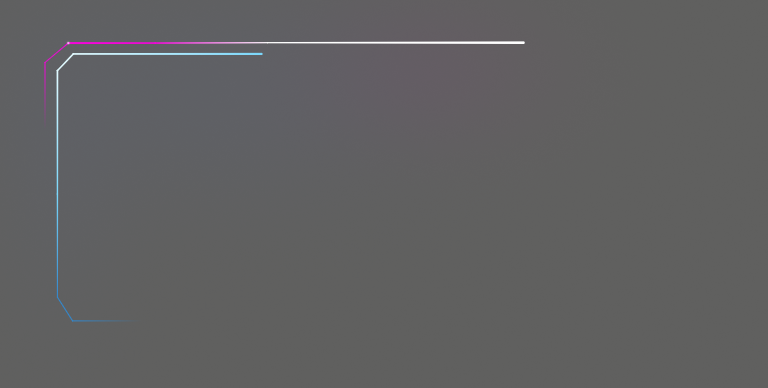
Give the GLSL for this background, as a WebGL 2 fragment shader.

```glsl
#version 300 es
precision highp float;
// Two neon corner brackets on a flat grey field with faint blue and magenta haze.
// Each bracket is a chain of tapered, colour-graded segments, filtered over one
// pixel so that hairlines stay smooth. Lengths are in units of canvas height.

#define BASE_GREY vec3(0.376, 0.376, 0.372)
#define BLUE_HAZE vec3(-0.004, 0.002, 0.024)
#define PINK_HAZE vec3(0.016, -0.012, 0.012)
#define MAGENTA vec3(0.96, 0.02, 0.86)
#define ICE vec3(0.88, 0.98, 1.0)
#define SKY vec3(0.48, 0.84, 0.98)
#define BLUE vec3(0.20, 0.53, 0.80)
#define HAIRLINE 0.0014
#define BOLD 0.0034

uniform vec2 u_resolution;
out vec4 fragColor;

// Soft elliptical falloff
float haze(vec2 p, vec2 center, vec2 radius) {
    vec2 q = (p - center) / radius;
    return exp(-dot(q, q));
}

// Tapered segment: width and RGBA colour run from a to b
void stroke(inout vec3 color, vec2 p, vec2 a, vec2 b, vec2 halfWidths, vec4 colorA, vec4 colorB) {
    float pixel = 1.0 / u_resolution.y;
    vec2 ab = b - a;
    float t = clamp(dot(p - a, ab) / dot(ab, ab), 0.0, 1.0);
    float d = length(p - a - ab * t);
    float w = mix(halfWidths.x, halfWidths.y, t);
    float coverage = (clamp(d + 0.5 * pixel, -w, w) - clamp(d - 0.5 * pixel, -w, w)) / pixel;
    vec4 ink = mix(colorA, colorB, t);
    color = mix(color, ink.rgb, ink.a * coverage);
}

// Fine static grain, which also hides banding in the haze
float hash(vec2 p) {
    vec3 q = fract(vec3(p.xyx) * 0.1031);
    q += dot(q, q.yzx + 33.33);
    return fract((q.x + q.y) * q.z);
}

void outerBracket(inout vec3 color, vec2 p) {
    vec2 tail = vec2(0.116, 0.665), bend = vec2(0.116, 0.839);
    vec2 corner = vec2(0.176, 0.889), middle = vec2(0.69, 0.890), tip = vec2(1.349, 0.890);
    vec2 blend = vec2(0.40, 0.889);
    vec4 magenta = vec4(MAGENTA, 1.0), white = vec4(1.0);
    stroke(color, p, tail, bend, vec2(HAIRLINE), vec4(MAGENTA, 0.0), magenta);
    stroke(color, p, bend, corner, vec2(HAIRLINE), vec4(MAGENTA, 0.8), magenta);
    stroke(color, p, corner, blend, vec2(0.0026, 0.0021), magenta, magenta);
    stroke(color, p, blend, middle, vec2(0.0021, 0.0016), magenta, white);
    stroke(color, p, middle, tip, vec2(0.0016, BOLD), white, white);
    color = mix(color, vec3(1.0), 0.8 * haze(p, corner, vec2(0.003)));
}

void innerBracket(inout vec3 color, vec2 p) {
    vec2 tip = vec2(0.674, 0.861), topCorner = vec2(0.189, 0.861);
    vec2 topBend = vec2(0.148, 0.818), middle = vec2(0.148, 0.50);
    vec2 lowBend = vec2(0.148, 0.234), lowCorner = vec2(0.187, 0.173), tail = vec2(0.365, 0.173);
    vec4 ice = vec4(ICE, 1.0), sky = vec4(SKY, 1.0), blue = vec4(BLUE, 1.0);
    stroke(color, p, topCorner, tip, vec2(0.0022, 0.0028), ice, sky);
    stroke(color, p, topBend, topCorner, vec2(0.0020), ice, ice);
    stroke(color, p, middle, topBend, vec2(0.0018, 0.0022), sky, ice);
    stroke(color, p, lowBend, middle, vec2(HAIRLINE, 0.0018), blue, sky);
    stroke(color, p, lowCorner, lowBend, vec2(HAIRLINE), blue, blue);
    stroke(color, p, lowCorner, tail, vec2(HAIRLINE), blue, vec4(BLUE, 0.0));
}

void main() {
    vec2 p = gl_FragCoord.xy / u_resolution.y;

    // Background haze
    vec3 color = BASE_GREY;
    color += BLUE_HAZE * haze(p, vec2(0.55, 0.76), vec2(0.50, 0.28));
    color += 0.5 * BLUE_HAZE * haze(p, vec2(0.15, 0.55), vec2(0.18, 0.40));
    color += PINK_HAZE * haze(p, vec2(1.10, 0.82), vec2(0.32, 0.19));
    color += (hash(gl_FragCoord.xy) - 0.5) / 255.0;

    // Neon lines
    outerBracket(color, p);
    innerBracket(color, p);
    fragColor = vec4(color, 1.0);
}
```
